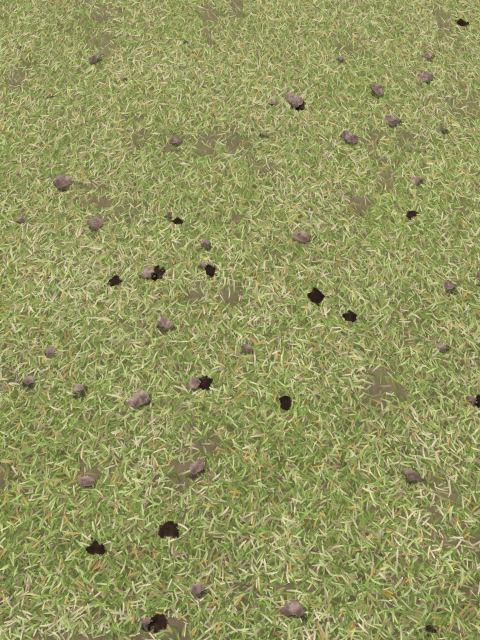
Reproduce this texture procedurally as a Shadertoy shader.

```glsl
float hash(vec2 p) {
    return fract(sin(dot(p, vec2(127.1, 311.7))) * 43758.55);
}

float noise(vec2 p) {
    vec2 i = floor(p), f = fract(p);
    f = f * f * (3.0 - 2.0 * f);
    return mix(mix(hash(i), hash(i + vec2(1, 0)), f.x),
               mix(hash(i + vec2(0, 1)), hash(i + vec2(1, 1)), f.x), f.y);
}

float fbm(vec2 p) {
    return 0.55 * noise(p) + 0.3 * noise(p * 2.1 + 7.0) + 0.15 * noise(p * 4.3 + 19.0);
}

// Living, pale, straw and tan blades; dryness shifts the balance
vec3 bladeColor(float pick, float shade, float dryness) {
    vec3 green = mix(vec3(0.40, 0.49, 0.24), vec3(0.63, 0.71, 0.39), shade);
    pick += (dryness - 0.5) * 0.5;
    if (pick < 0.47) return green;
    if (pick < 0.74) return mix(vec3(0.70, 0.75, 0.48), vec3(0.80, 0.81, 0.60), shade);
    if (pick < 0.79) return vec3(0.78, 0.64, 0.38);
    if (pick < 0.90) return vec3(0.65, 0.59, 0.44);
    return vec3(0.86, 0.80, 0.68);
}

// One layer of curved, tapered blades, one per cell
vec3 drawBlades(vec3 col, vec2 p, float layer, float soft, float dryness, float bare) {
    vec2 cell = floor(p);
    for (int j = -1; j <= 1; j++)
    for (int i = -1; i <= 1; i++) {
        vec2 id = cell + vec2(i, j);
        vec2 seed = id + layer * 17.3;
        float shade = hash(seed + 3.1);
        vec2 q = p - id - vec2(hash(seed), hash(seed + 5.7));
        float angle = 6.283 * hash(seed + 9.2);
        vec2 dir = normalize(vec2(cos(angle), 1.25 * sin(angle)));
        q = vec2(dot(q, dir), dot(q, vec2(-dir.y, dir.x)));
        float halfLength = mix(0.45, 0.85, hash(seed + 12.4));
        float width = mix(0.055, 0.1, hash(seed + 15.8));
        float t = abs(q.x) / halfLength;
        float d = abs(q.y + (shade - 0.5) * 0.5 * q.x * q.x);
        float cover = clamp((width * (1.0 - 0.6 * t * t) - d) / soft + 0.5, 0.0, 1.0);
        cover *= min(1.0, 2.4 * width / soft) * (1.0 - smoothstep(0.7, 1.0, t));
        cover *= step(bare, hash(seed + 21.6));
        vec3 blade = bladeColor(hash(seed + 25.3), shade, dryness);
        blade *= mix(0.74, 1.06, layer / 12.0) * (0.94 + 0.12 * q.x / halfLength);
        col = mix(col, blade, cover);
    }
    return col;
}

// Crumbly soil clods with shadows, and dark burrow holes
vec3 drawDebris(vec3 col, vec2 ground, float soft, float far) {
    vec2 p = ground / 0.12, cell = floor(p);
    float crumbs = fbm(ground * 95.0);
    float ragged = (crumbs - 0.5) * 0.2 + (fbm(ground * 32.0 + 4.0) - 0.5) * 0.22;
    for (int j = -1; j <= 1; j++)
    for (int i = -1; i <= 1; i++) {
        vec2 id = cell + vec2(i, j);
        vec2 q = p - id - 0.15 - 0.7 * vec2(hash(id + 1.3), hash(id + 6.1));
        float kind = hash(id + 31.7);
        float size = mix(0.06, 0.17, pow(hash(id + 44.2), 1.4));
        float tilt = (hash(id + 52.9) - 0.5) * 1.4;
        q = mat2(cos(tilt), -sin(tilt), sin(tilt), cos(tilt)) * q;

        // Hole, often beside a clod
        if (hash(id + 63.5) < mix(0.24, 0.04, far)) {
            vec2 h = q - vec2(0.18, -0.04);
            float hole = length(h * vec2(1.0, 1.15)) - 0.11 + ragged * 0.8;
            vec3 dark = mix(vec3(0.15, 0.11, 0.09), vec3(0.36, 0.29, 0.23), crumbs * crumbs);
            col = mix(col, dark, 1.0 - smoothstep(-soft, soft + 0.02, hole));
        }
        if (kind < 0.4) {
            float clod = length(q * vec2(1.0, 1.35)) - size + ragged;
            float under = length((q + vec2(-0.02, 0.05)) * vec2(1.0, 1.3)) - size + ragged;
            col *= 1.0 - 0.45 * (1.0 - smoothstep(-0.03, 0.05, under));
            float light = clamp(0.45 + q.y / size * 0.25 + (crumbs - 0.5) * 1.5, 0.0, 1.0);
            vec3 soil = mix(vec3(0.42, 0.34, 0.31), vec3(0.79, 0.69, 0.64), light);
            col = mix(col, soil, 1.0 - smoothstep(-soft, soft, clod));
        }
    }
    return col;
}

void mainImage(out vec4 fragColor, in vec2 fragCoord) {
    vec2 uv = fragCoord / iResolution.y;
    float aspect = iResolution.x / iResolution.y;

    // Ground plane receding toward the top
    float scale = 1.0 - 0.52 * uv.y;
    vec2 ground = vec2((uv.x - 0.5 * aspect) / scale, -log(scale) / 0.52) + 3.0;

    float patches = fbm(ground * 6.0);
    float dryness = 0.5 + (patches - 0.5) * 0.7 + (uv.y - 0.5) * 0.12;
    float bare = smoothstep(0.58, 0.82, fbm(ground * 11.0 + 40.0)) * 0.75;

    // Thatch and soil below the grass
    vec3 col = mix(vec3(0.31, 0.31, 0.20), vec3(0.52, 0.45, 0.37), fbm(ground * 110.0));
    col = mix(col, vec3(0.56, 0.48, 0.42), bare * 0.6);

    for (int k = 0; k < 13; k++) {
        float layer = float(k);
        vec2 p = ground / 0.018 + layer * vec2(0.37, 0.71);
        col = drawBlades(col, p, layer, 0.0018 / (scale * 0.018), dryness, bare);
    }

    // Broad tone: mottled, paler and hazier in the distance
    col *= 0.92 + 0.16 * fbm(ground * 16.0 + 11.0);
    col = mix(col, vec3(0.75, 0.77, 0.52), 0.2 * uv.y);
    col = (col - 0.58) * 1.08 + 0.585;

    col = drawDebris(col, ground, 0.0015 / (scale * 0.12), uv.y);
    fragColor = vec4(clamp(col, 0.0, 1.0), 1.0);
}
```
